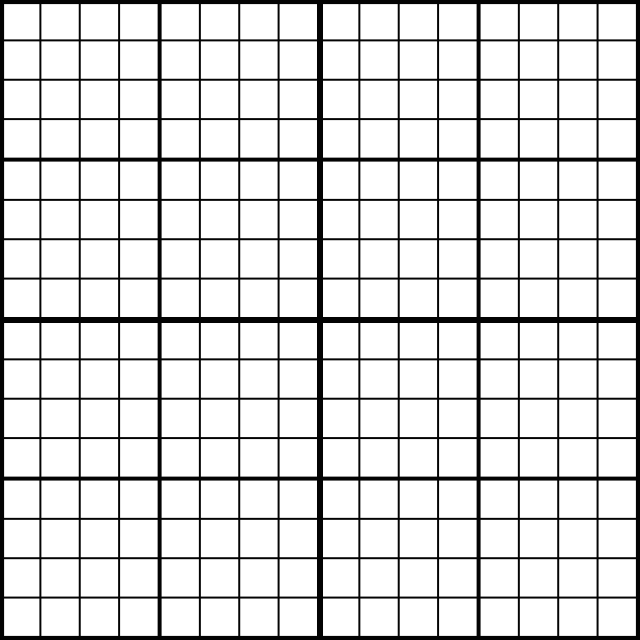
Reproduce this pattern procedurally as a WebGL 1 fragment shader.

```glsl
precision highp float;

// Ruled black grid on white: 16 x 16 cells grouped in 4 x 4 blocks.
// Each axis is ruled on its own with thin cell lines, medium block lines,
// a heavy centre line and a border; the two axes are then joined.

uniform vec2 u_resolution;

const vec3 PAPER = vec3(1.0);
const vec3 INK = vec3(0.01);

const float BLOCKS = 4.0;
const float CELLS = 4.0;          // cells per block
const float MARGIN = 0.0016;      // inset of the first block
const float CELL_PITCH = 0.0615;
const float BLOCK_SHIFT = 0.0014; // block lines sit just before the block start

const float THIN = 0.0031;
const float MEDIUM = 0.0062;
const float HEAVY = 0.0094;
const float BORDER = 0.0064;

// Share of a pixel covered by a line of the given width at distance d.
float lineCoverage(float d, float width, float pixel) {
  float edge = clamp((0.5 * width - abs(d)) / pixel + 0.5, 0.0, 1.0);
  return min(edge, width / pixel);
}

// Thin lines between the cells of each block.
float cellLines(float t, float pixel) {
  float blockPitch = (1.0 - 2.0 * MARGIN) / BLOCKS;
  float block = clamp(floor((t - MARGIN) / blockPitch), 0.0, BLOCKS - 1.0);
  float local = t - MARGIN - block * blockPitch;
  float nearest = clamp(floor(local / CELL_PITCH + 0.5), 1.0, CELLS - 1.0);
  return lineCoverage(local - nearest * CELL_PITCH, THIN, pixel);
}

// Medium lines at the quarter points.
float blockLines(float t, float pixel) {
  float blockPitch = (1.0 - 2.0 * MARGIN) / BLOCKS;
  float index = t < 0.5 ? 1.0 : BLOCKS - 1.0;
  float position = MARGIN + index * blockPitch - BLOCK_SHIFT;
  return lineCoverage(t - position, MEDIUM, pixel);
}

// Border strips lying inside both ends of the axis.
float borderLines(float t, float pixel) {
  float inset = min(t, 1.0 - t);
  return clamp((BORDER - inset) / pixel + 0.5, 0.0, 1.0);
}

float axisInk(float t, float pixel) {
  float ink = cellLines(t, pixel);
  ink = max(ink, blockLines(t, pixel));
  ink = max(ink, lineCoverage(t - 0.5, HEAVY, pixel));
  return max(ink, borderLines(t, pixel));
}

void main() {
  vec2 pixel = 1.0 / u_resolution;
  vec2 p = gl_FragCoord.xy * pixel;

  // Columns run from the left, rows from the top.
  float columns = axisInk(p.x, pixel.x);
  float rows = axisInk(1.0 - p.y, pixel.y);
  float ink = 1.0 - (1.0 - columns) * (1.0 - rows);

  gl_FragColor = vec4(mix(PAPER, INK, ink), 1.0);
}
```
